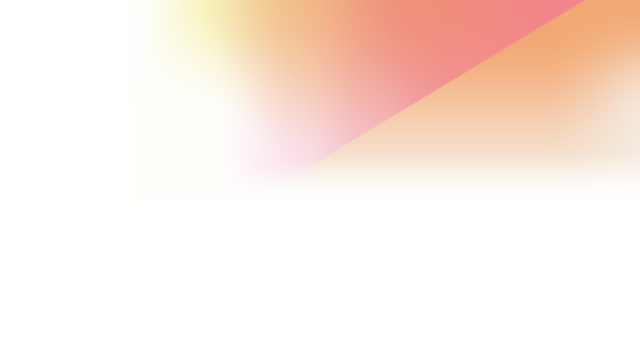
Write a WebGL 1 fragment shader that draws this background.

```glsl
precision highp float;

// Soft warm gradient in the upper right of a white field. A yellow-to-rose
// sweep and an orange panel meet on a crisp diagonal; both fade out below.
// Coordinates: x from the left and depth from the top, in canvas heights.

uniform vec2 u_resolution;

const vec3 WHITE  = vec3(1.0);
const vec3 VEIL   = vec3(0.996, 0.996, 0.986);
const vec3 YELLOW = vec3(0.97, 0.96, 0.75);
const vec3 PEACH  = vec3(0.95, 0.76, 0.55);
const vec3 CORAL  = vec3(0.94, 0.56, 0.48);
const vec3 ROSE   = vec3(0.95, 0.52, 0.54);
const vec3 BLUSH  = vec3(0.98, 0.88, 0.92);
const vec3 PINK   = vec3(0.96, 0.76, 0.80);
const vec3 DEEP_PINK = vec3(0.95, 0.59, 0.66);
const vec3 ORANGE = vec3(0.95, 0.66, 0.45);
const vec3 SAND   = vec3(0.96, 0.89, 0.82);
const vec3 CREAM  = vec3(0.96, 0.925, 0.89);

const vec2 FOLD_TOP = vec2(1.625, 0.0);   // diagonal meets the top edge
const vec2 FOLD_END = vec2(0.810, 0.493); // diagonal dissolves here
const vec2 VEIL_CORNER = vec2(0.37, 0.555);
const vec2 SWEEP_FADE = vec2(0.43, 0.56); // depth range of each fade to white
const vec2 PANEL_FADE = vec2(0.41, 0.545);

// Yellow through rose at the top, turning pink with depth
vec3 sweepColor(vec2 p) {
    vec3 top = mix(VEIL, YELLOW, smoothstep(0.36, 0.60, p.x));
    top = mix(top, PEACH, smoothstep(0.52, 0.82, p.x));
    top = mix(top, CORAL, smoothstep(0.75, 1.16, p.x));
    top = mix(top, ROSE, smoothstep(1.16, 1.60, p.x));

    vec3 low = mix(VEIL, BLUSH, smoothstep(0.58, 0.85, p.x));
    low = mix(low, PINK, smoothstep(0.82, 1.04, p.x));
    low = mix(low, DEEP_PINK, smoothstep(1.02, 1.27, p.x));

    float reach = mix(0.30, 0.50, smoothstep(0.50, 0.90, p.x));
    return mix(top, low, smoothstep(0.0, reach, p.y));
}

// Orange paling downward and toward the right border
vec3 panelColor(vec2 p) {
    vec3 color = mix(ORANGE, SAND, smoothstep(0.08, 0.50, p.y));
    float side = smoothstep(1.50, 1.85, p.x) * smoothstep(0.0, 0.35, p.y);
    return mix(color, CREAM, side);
}

void main() {
    vec2 p = gl_FragCoord.xy / u_resolution.y;
    p.y = 1.0 - p.y;
    float pixel = 1.0 / u_resolution.y;

    // Faint off-white block behind the colours
    float veil = smoothstep(-0.008, 0.008, p.x - VEIL_CORNER.x + 0.03 * (0.5 - p.y))
               * (1.0 - smoothstep(-0.008, 0.02, p.y - VEIL_CORNER.y));
    vec3 base = mix(WHITE, VEIL, veil);

    // Each side fades on its own depth range
    vec3 sweep = mix(sweepColor(p), base, smoothstep(SWEEP_FADE.x, SWEEP_FADE.y, p.y));
    sweep = mix(base, sweep, smoothstep(0.33, 0.46, p.x));
    vec3 panel = mix(panelColor(p), base, smoothstep(PANEL_FADE.x, PANEL_FADE.y, p.y));

    // Signed distance to the diagonal, positive on the panel side
    vec2 along = normalize(FOLD_END - FOLD_TOP);
    float fold = dot(p - FOLD_TOP, vec2(along.y, -along.x));
    float edge = pixel + 0.06 * smoothstep(0.43, 0.53, p.y);
    vec3 color = mix(sweep, panel, smoothstep(-edge, edge, fold));

    gl_FragColor = vec4(color, 1.0);
}
```
